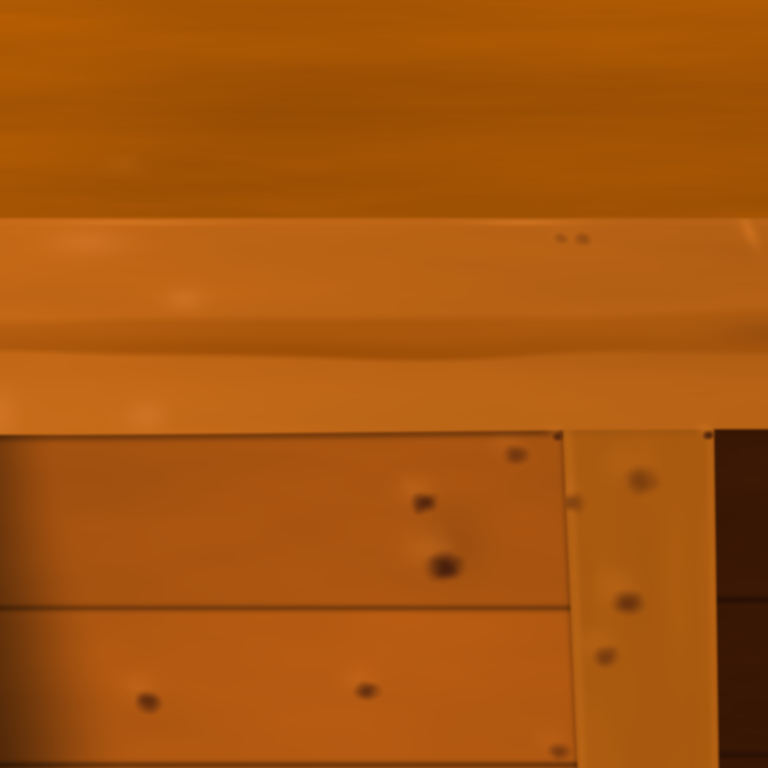
Give the GLSL for this texture, as a WebGL 1 fragment shader.

```glsl
precision mediump float;
// Warm timber joinery: two horizontal beams above boards, an upright post and a
// dark recess. Stretched value noise makes the grain; soft masks lay out the
// parts, and warped ellipses add the knots, glints and shadows.

uniform vec2 u_resolution;

const vec3 TOP_COLOR = vec3(0.628, 0.320, 0.012);
const vec3 BEAM_COLOR = vec3(0.725, 0.385, 0.080);
const vec3 BOARD_COLOR = vec3(0.640, 0.318, 0.062);
const vec3 POST_COLOR = vec3(0.665, 0.352, 0.060);
const vec3 RECESS_COLOR = vec3(0.225, 0.090, 0.018);
const vec3 KNOT_COLOR = vec3(0.290, 0.125, 0.045);
const vec3 GLINT_COLOR = vec3(0.880, 0.500, 0.160);
const float TOP_EDGE = 0.716;
const float BEAM_EDGE = 0.434;
const float BOARD_SEAM = 0.208;
const float SOFT = 0.0030;

float hash(vec2 p) {
  return fract(sin(dot(p, vec2(12.99, 78.23))) * 4375.85);
}

float noise(vec2 p) {
  vec2 i = floor(p);
  vec2 f = fract(p);
  f = f * f * (3.0 - 2.0 * f);
  return mix(mix(hash(i), hash(i + vec2(1.0, 0.0)), f.x),
             mix(hash(i + vec2(0.0, 1.0)), hash(i + 1.0), f.x), f.y);
}

// Layered noise centred on zero; the scale sets the grain direction.
float grain(vec2 p, vec2 scale) {
  float sum = 0.0;
  float weight = 0.5;
  for (int i = 0; i < 3; i++) {
    sum += weight * (noise(p * scale) - 0.5);
    scale *= 2.03;
    weight *= 0.5;
  }
  return sum;
}

float line(float d, float width) {
  return exp(-d * d / (width * width));
}

float blob(vec2 p, vec2 center, vec2 radius) {
  vec2 d = (p - center) / radius;
  return exp(-dot(d, d));
}

// A soft dark core with a pale rim towards the upper left.
vec3 knot(vec3 col, vec2 p, vec2 center, float radius, float strength) {
  vec2 d = (p - center) / radius;
  d += 0.3 * vec2(noise(p * 70.0), noise(p * 70.0 + 17.0)) - 0.15;
  float rim = blob(d, vec2(-0.8, 1.1), vec2(1.4, 1.1));
  col = mix(col, GLINT_COLOR, 0.30 * rim * strength);
  float core = 1.0 - smoothstep(0.1, 1.3, length(d * vec2(0.9, 1.15)));
  return mix(col, KNOT_COLOR, core * strength);
}

vec3 topBeam(vec2 p) {
  vec3 col = TOP_COLOR * (1.0 + 0.13 * grain(p, vec2(2.5, 30.0)));
  col *= 1.0 + 0.05 * grain(p + 3.0, vec2(10.0, 90.0));
  col *= 1.0 + 0.06 * smoothstep(0.84, 1.0, p.y) - 0.06 * blob(p, vec2(0.40, 0.87), vec2(0.22, 0.05));
  col *= 1.0 + 0.05 * (1.0 - smoothstep(0.0, 0.3, p.x));
  return mix(col, GLINT_COLOR, 0.13 * blob(p, vec2(0.16, 0.785), vec2(0.025, 0.012)));
}

vec3 middleBeam(vec2 p) {
  vec3 col = BEAM_COLOR * (1.0 + 0.07 * grain(p, vec2(4.0, 24.0)));
  col *= 1.05 - 0.08 * smoothstep(0.0, 0.9, p.x);
  col = mix(col, vec3(0.80, 0.45, 0.12), 0.35 * (1.0 - smoothstep(0.47, 0.55, p.y)) * (1.0 - 0.6 * p.x));
  // Dark heartwood streak with wavering edges.
  float wave = 0.010 * (noise(vec2(p.x * 5.0, 4.0)) - 0.5);
  float low = 0.538 + wave - 0.006 * blob(p, vec2(0.54, 0.54), vec2(0.14, 0.2));
  float high = 0.584 - wave + 0.014 * smoothstep(0.55, 1.0, p.x);
  float streak = smoothstep(low - 0.006, low + 0.006, p.y) * (1.0 - smoothstep(high - 0.008, high + 0.008, p.y));
  float depth = 0.6 + 0.4 * line(p.y - low - 0.008, 0.016);
  depth *= 0.55 + 0.45 * blob(p, vec2(0.42, 0.56), vec2(0.35, 0.2));
  col = mix(col, vec3(0.60, 0.29, 0.015), streak * depth * 0.8);
  col *= 1.0 - 0.10 * blob(p, vec2(1.0, 0.568), vec2(0.07, 0.018));
  // Worn pale patches and the lit upper arris.
  float pale = blob(p, vec2(0.11, 0.685), vec2(0.05, 0.018)) + blob(p, vec2(0.24, 0.61), vec2(0.025, 0.014));
  pale += blob(p, vec2(0.19, 0.458), vec2(0.025, 0.020)) + blob(p, vec2(0.0, 0.46), vec2(0.02, 0.03));
  col = mix(col, vec3(0.86, 0.50, 0.20), 0.4 * pale);
  float lit = 0.15 + 0.8 * blob(p, vec2(0.17, 0.71), vec2(0.10, 0.1)) + 0.8 * blob(p, vec2(0.68, 0.71), vec2(0.06, 0.1));
  col = mix(col, GLINT_COLOR, 0.5 * lit * line(p.y - 0.710, 0.004));
  float slant = line(p.x - 0.975 + 0.4 * (p.y - 0.70), 0.009) * line(p.y - 0.70, 0.022);
  col = mix(col, GLINT_COLOR, 0.45 * slant);
  col = knot(col, p, vec2(0.730, 0.689), 0.009, 0.25);
  return knot(col, p, vec2(0.758, 0.688), 0.011, 0.3);
}

vec3 boards(vec2 p) {
  vec3 col = BOARD_COLOR * (1.0 + 0.08 * grain(p, vec2(5.0, 16.0)));
  col *= 1.0 + 0.06 * (1.0 - smoothstep(BOARD_SEAM - SOFT, BOARD_SEAM, p.y));
  col *= 1.0 + 0.06 * blob(p, vec2(0.45, 0.22), vec2(0.3, 0.25));
  col *= 1.0 - 0.28 * line(p.y - BOARD_SEAM, 0.005) - 0.35 * line(p.y - 0.004, 0.005);
  col *= 1.0 - 0.10 * blob(p, vec2(0.59, 0.29), vec2(0.035, 0.04));
  col = knot(col, p, vec2(0.672, 0.408), 0.015, 0.55);
  col = knot(col, p, vec2(0.552, 0.345), 0.016, 0.85);
  col = knot(col, p, vec2(0.579, 0.261), 0.023, 1.0);
  col = knot(col, p, vec2(0.193, 0.086), 0.016, 0.75);
  col = knot(col, p, vec2(0.479, 0.100), 0.015, 0.7);
  col = knot(col, p, vec2(0.728, 0.022), 0.014, 0.5);
  float reach = mix(0.17, 0.08, smoothstep(0.0, 0.43, p.y));
  float shade = mix(0.42, 0.58, smoothstep(0.0, 0.43, p.y));
  return col * mix(shade, 1.0, smoothstep(-0.05, reach, p.x));
}

vec3 post(vec2 p, float left, float right) {
  vec3 col = POST_COLOR * (1.0 + 0.07 * grain(p, vec2(18.0, 4.0)));
  col = mix(col, GLINT_COLOR, 0.20 * line(p.x - left - 0.007, 0.006) + 0.15 * line(p.x - right + 0.006, 0.004));
  col = knot(col, p, vec2(0.835, 0.374), 0.021, 0.45);
  col = knot(col, p, vec2(0.746, 0.345), 0.015, 0.45);
  col = knot(col, p, vec2(0.819, 0.215), 0.019, 0.65);
  return knot(col, p, vec2(0.789, 0.145), 0.016, 0.5);
}

void main() {
  vec2 p = gl_FragCoord.xy / u_resolution;
  float left = mix(0.752, 0.733, p.y / BEAM_EDGE);
  float right = mix(0.936, 0.930, p.y / BEAM_EDGE);
  float underside = BEAM_EDGE + 0.007 * smoothstep(0.0, 0.95, p.x);
  float onPost = smoothstep(left - SOFT, left + SOFT, p.x);

  // Lower storey, left to right.
  vec3 col = boards(p) * (1.0 - 0.16 * line(p.x - left, 0.005));
  col = mix(col, post(p, left, right), onPost);
  vec3 recess = RECESS_COLOR * (1.0 + 0.15 * grain(p, vec2(8.0, 25.0)));
  recess *= 1.0 - 0.3 * line(p.y - 0.219, 0.005) - 0.25 * line(p.y - 0.017, 0.005);
  col = mix(col, recess, smoothstep(right - SOFT, right + SOFT, p.x));
  col *= 1.0 - mix(0.28, 0.04, onPost) * line(p.y - underside + 0.003, 0.006);

  // Beams stacked over it, then the small dark corner pegs.
  col = mix(col, middleBeam(p), smoothstep(underside - SOFT, underside + SOFT, p.y));
  col = mix(col, topBeam(p), smoothstep(TOP_EDGE - SOFT, TOP_EDGE + SOFT, p.y));
  col = knot(col, p, vec2(0.727, 0.431), 0.007, 0.8);
  col = knot(col, p, vec2(0.923, 0.433), 0.007, 0.9);
  gl_FragColor = vec4(col, 1.0);
}
```
